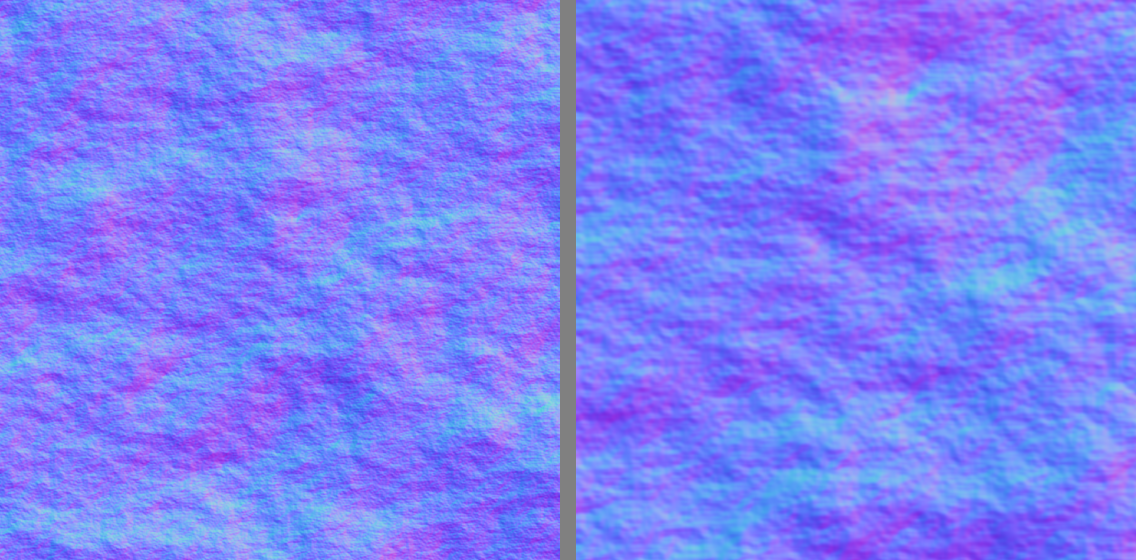
Left, the full canvas; right, a detail of the centre.
A Shadertoy shader for this texture map:

```glsl
#define OCTAVES 7
#define BASE_FREQ 3.6
#define LACUNARITY 1.95
#define SLOPE 0.158
#define SLOPE_DECAY 0.99
#define STRETCH vec2(0.86, 1.1)
#define SEED vec2(17.3, 41.7)

// Random lattice gradient, each component in -1..1
vec2 latticeGradient(vec2 cell) {
    vec2 k = vec2(dot(cell, vec2(127.1, 311.7)), dot(cell, vec2(269.5, 183.3)));
    return fract(sin(k) * 43758.5453) * 2.0 - 1.0;
}

// Analytic slope of gradient noise with quintic blending
vec2 noiseSlope(vec2 p) {
    vec2 cell = floor(p);
    vec2 f = p - cell;
    vec2 u = f * f * f * (f * (f * 6.0 - 15.0) + 10.0);
    vec2 du = 30.0 * f * f * (f * (f - 2.0) + 1.0);

    vec2 ga = latticeGradient(cell);
    vec2 gb = latticeGradient(cell + vec2(1, 0));
    vec2 gc = latticeGradient(cell + vec2(0, 1));
    vec2 gd = latticeGradient(cell + vec2(1, 1));
    float a = dot(ga, f);
    float b = dot(gb, f - vec2(1, 0));
    float c = dot(gc, f - vec2(0, 1));
    float d = dot(gd, f - vec2(1, 1));

    vec2 blended = mix(mix(ga, gb, u.x), mix(gc, gd, u.x), u.y);
    return blended + du * (u.yx * (a - b - c + d) + vec2(b, c) - a);
}

// Sum the slopes of all octaves of the rough surface
vec2 surfaceSlope(vec2 uv) {
    vec2 slope = vec2(0.0);
    float freq = BASE_FREQ;
    float amount = SLOPE;
    for (int i = 0; i < OCTAVES; i++) {
        // Fade out grain too fine for the canvas
        float visible = 1.0 - smoothstep(0.4, 0.9, freq / iResolution.y);
        vec2 p = uv * freq * STRETCH + SEED * float(i + 1);
        slope += amount * visible * STRETCH * noiseSlope(p);
        freq *= LACUNARITY;
        amount *= SLOPE_DECAY;
    }
    return slope;
}

void mainImage(out vec4 fragColor, in vec2 fragCoord) {
    vec2 uv = fragCoord / iResolution.y;
    // Encode the surface normal as a colour
    vec3 normal = normalize(vec3(-surfaceSlope(uv), 1.0));
    fragColor = vec4(normal * 0.5 + 0.5, 1.0);
}
```
